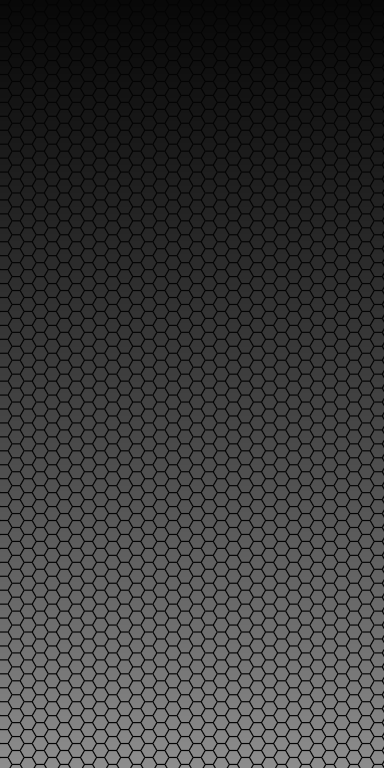
Write a WebGL 2 fragment shader that draws this pattern.

```glsl
#version 300 es
precision highp float;

uniform vec2 u_resolution;
out vec4 fragColor;

const float ROWS = 55.1;                      // hexagons down the canvas
const vec2 GRID_ORIGIN = vec2(0.287, 0.256);  // centre of the first cell, in cell heights
const float LINE_WIDTH = 0.086;               // in cell heights
const vec3 LINE_COLOR = vec3(0.012);
const vec3 TOP_COLOR = vec3(0.03);
const vec3 BOTTOM_COLOR = vec3(0.555);

// Offset from the nearest centre of a flat-topped hexagonal lattice of unit height
vec2 hexOffset(vec2 p) {
    vec2 period = vec2(sqrt(3.0), 1.0);
    vec2 a = (fract(p / period + 0.5) - 0.5) * period;
    vec2 b = (fract(p / period) - 0.5) * period;
    return dot(a, a) < dot(b, b) ? a : b;
}

// Distance from a point inside a unit-height hexagon to its border
float hexBorderDistance(vec2 offset) {
    vec2 q = abs(offset);
    return 0.5 - max(q.y, dot(q, vec2(sqrt(3.0), 1.0) * 0.5));
}

// Coverage of a line centred on distance zero
float lineMask(float dist, float width, float pixel) {
    return clamp((0.5 * width - dist) / pixel + 0.5, 0.0, 1.0);
}

// Vertical fade that brightens faster toward the bottom
vec3 fadeColor(float depth, vec3 top, vec3 bottom) {
    return mix(top, bottom, mix(depth, depth * depth, 0.35));
}

void main() {
    vec2 p = gl_FragCoord.xy / u_resolution.y;
    float pixel = ROWS / u_resolution.y;

    // Honeycomb outline
    vec2 offset = hexOffset(p * ROWS - GRID_ORIGIN);
    float outline = lineMask(hexBorderDistance(offset), LINE_WIDTH, pixel);

    // Cell fill
    vec3 fill = fadeColor(1.0 - p.y, TOP_COLOR, BOTTOM_COLOR);
    fragColor = vec4(mix(fill, LINE_COLOR, outline), 1.0);
}
```
